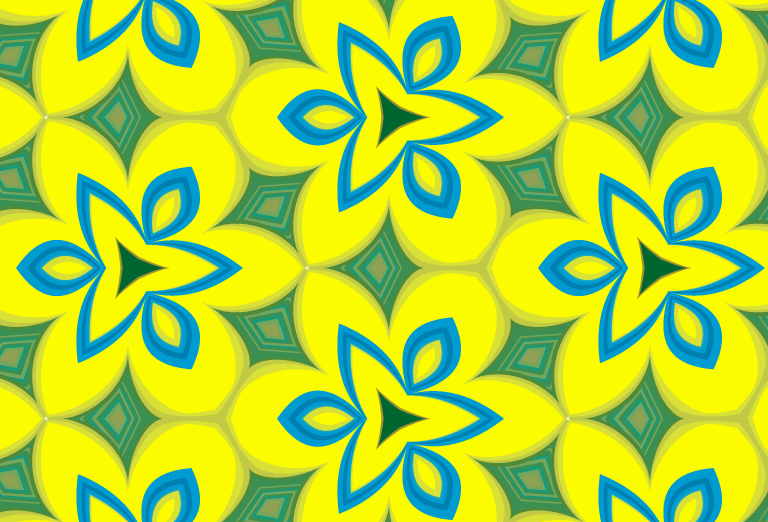
Give the GLSL for this pattern, as a WebGL 1 fragment shader.

```glsl
precision highp float;
uniform vec2 u_resolution;

// Layout: lengths are in units of 1/768 of the canvas width
const float CANVAS_WIDTH = 768.0;
const float SIDE = 174.0;                       // side of the mirrored triangle
const vec2 FLOWER_CENTER = vec2(133.0, 254.0);
const float ROOT3 = 1.7320508;
const int SAMPLES = 4;                          // antialiasing grid per axis

// Shapes
const float STAR_CENTER = 82.0;                 // along the edge from the pinch
const vec3 STAR_SIZE = vec3(67.0, 35.0, 64.0);  // left, right, height
const vec3 HALO_SIZE = vec3(82.0, 62.0, 72.0);
const float STAR_POWER = 0.63;
const float KITE_CENTER = 73.0;
const vec3 KITE_SIZE = vec3(52.0, 29.0, 60.0);
const float SEAM_WIDTH = 4.0;

// Colours
const vec3 YELLOW = vec3(0.99, 0.99, 0.0);
const vec3 PALE = vec3(0.85, 0.88, 0.21);
const vec3 DULL = vec3(0.76, 0.79, 0.27);
const vec3 BLUE = vec3(0.0, 0.61, 0.82);
const vec3 DEEP_BLUE = vec3(0.0, 0.50, 0.69);
const vec3 TURQUOISE = vec3(0.11, 0.66, 0.73);
const vec3 GREEN = vec3(0.23, 0.56, 0.32);
const vec3 MOSS = vec3(0.31, 0.54, 0.23);
const vec3 LEAF = vec3(0.45, 0.65, 0.36);
const vec3 TEAL = vec3(0.10, 0.60, 0.47);
const vec3 OLIVE = vec3(0.57, 0.63, 0.33);
const vec3 DARK_GREEN = vec3(0.0, 0.40, 0.19);
const vec3 TAN = vec3(0.62, 0.57, 0.20);

// Kaleidoscope fold into the triangle (0,0), (SIDE,0), SIDE*(0.5,0.866)
vec2 foldToTriangle(vec2 p) {
  vec2 cell = SIDE * vec2(3.0, ROOT3);
  vec2 a = mod(p + 0.5 * cell, cell) - 0.5 * cell;
  vec2 b = mod(p, cell) - 0.5 * cell;
  vec2 q = dot(a, a) < dot(b, b) ? a : b;
  float angle = degrees(atan(q.y, q.x + 1e-5));
  angle = radians(abs(mod(angle + 60.0, 120.0) - 60.0));
  return length(q) * vec2(cos(angle), sin(angle));
}

// Offset scaled by the left, right and vertical extents
vec2 scaledOffset(vec2 d, vec3 size) {
  return abs(d) / vec2(d.x < 0.0 ? size.x : size.y, size.z);
}

// Height of a concave four-pointed star above its axis
float starHeight(float x, vec3 size) {
  float t = min(scaledOffset(vec2(x, 0.0), size).x, 1.0);
  return size.z * pow(1.0 - pow(t, STAR_POWER), 1.0 / STAR_POWER);
}

// Half width of a leaf; negative past its ends
float leafWidth(float x, float start, float tip, float width) {
  float s = (x - start) / (tip - start);
  return width * s * (1.0 - s) * (1.0 + 0.4 * s);
}

// Half width of a long petal, measured back from its tip
float petalWidth(float back, float slope, float bend) {
  return back * (slope - bend * back);
}

// Half width of one arm of the flower heart
float armWidth(float x, float tip, float width) {
  return width * pow(max(tip - x, 0.0) / (tip - 5.0), 1.3);
}

// Colour bands from a petal's outer rim (0) to its core (1)
vec3 petalBands(float t) {
  if (t < 0.38) return BLUE;
  if (t < 0.66) return DEEP_BLUE;
  if (t < 0.90) return BLUE;
  return TURQUOISE;
}

vec3 kiteBands(float k) {
  if (k < 0.18) return OLIVE;
  if (k < 0.28) return LEAF;
  if (k < 0.36) return TEAL;
  if (k < 0.44) return GREEN;
  if (k < 0.53) return LEAF;
  if (k < 0.60) return TEAL;
  if (k < 0.70) return GREEN;
  if (k < 0.76) return LEAF;
  return GREEN;
}

vec3 patternColor(vec2 p) {
  p = foldToTriangle(p);
  vec3 color = YELLOW;

  // Seam, halo and star; edge.x runs from the pinch, edge.y away from the seam
  vec2 fromPinch = p - vec2(SIDE, 0.0);
  vec2 edge = vec2(dot(fromPinch, vec2(-0.5, 0.5 * ROOT3)), -dot(fromPinch, vec2(0.5 * ROOT3, 0.5)));
  float x = edge.x - STAR_CENTER;
  float toJunction = length(p - SIDE * vec2(0.5, 0.5 * ROOT3));
  float star = starHeight(x, STAR_SIZE);
  float halo = starHeight(x, HALO_SIZE) + SEAM_WIDTH + 11.0 * exp(-toJunction / 14.0);
  if (edge.y < halo) color = PALE;
  if (edge.y < mix(star, halo, 0.4)) color = DULL;
  if (edge.y < star) {
    vec2 k = scaledOffset(vec2(edge.x - KITE_CENTER, edge.y), KITE_SIZE);
    vec2 s = pow(scaledOffset(vec2(x, edge.y), STAR_SIZE), vec2(STAR_POWER));
    color = s.x + s.y > 0.91 ? MOSS : kiteBands(k.x + k.y);
  }
  if (length(fromPinch) < 1.6) color = vec3(0.95, 0.96, 0.85);

  // Long petal along the x axis
  float rim = petalWidth(110.0 - p.x, 0.78, 0.0055);
  float core = petalWidth(86.0 - p.x, 0.66, 0.0047);
  float t = (rim - p.y) / max(rim - core, 0.6);
  if (p.x < 110.0 && t > 0.0) color = t < 1.0 ? petalBands(t) : (t < 1.14 ? PALE : YELLOW);

  // Round petal along the 60 degree axis
  vec2 r = vec2(dot(p, vec2(0.5, 0.5 * ROOT3)), dot(p, vec2(0.5 * ROOT3, -0.5)));
  rim = leafWidth(r.x, 28.0, 117.0, 93.0);
  core = leafWidth(r.x, 40.0, 91.0, 40.0);
  t = (rim - r.y) / max(rim - core, 0.6);
  if (r.x > 28.0 && t > 0.0) color = t < 1.0 ? petalBands(t) : (t < 1.4 ? PALE : YELLOW);

  // Three-armed heart
  if (p.y < armWidth(p.x, 37.0, 11.5)) color = TAN;
  if (p.y < armWidth(p.x, 32.0, 9.0)) color = DARK_GREEN;
  return color;
}

void main() {
  vec3 sum = vec3(0.0);
  for (int i = 0; i < SAMPLES; i++) {
    for (int j = 0; j < SAMPLES; j++) {
      vec2 offset = (vec2(float(i), float(j)) + 0.5) / float(SAMPLES) - 0.5;
      vec2 position = (gl_FragCoord.xy + offset) / u_resolution.x * CANVAS_WIDTH;
      sum += patternColor(position - FLOWER_CENTER);
    }
  }
  gl_FragColor = vec4(sum / float(SAMPLES * SAMPLES), 1.0);
}
```
